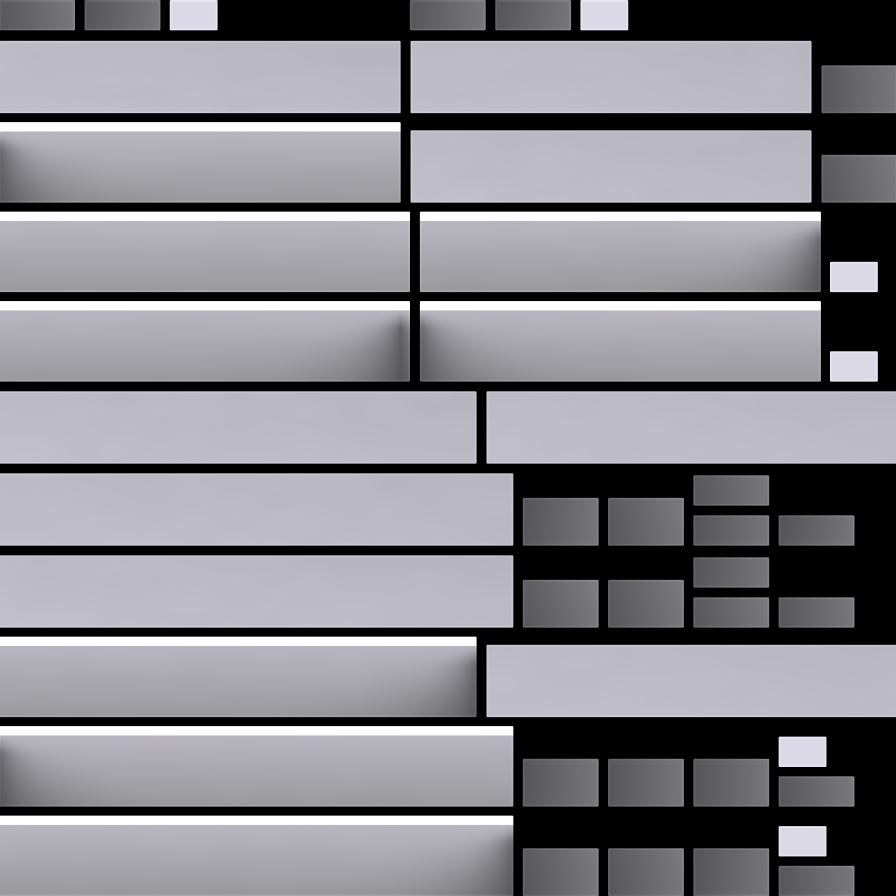
A Shadertoy shader for this background:

```glsl
// Rows of brushed grey panels, some lit from above, with small tiles on black.

const float GRID = 768.0; // design units along the canvas height
const float GAP = 8.5;

float hash(vec2 p) {
    vec3 q = fract(vec3(p.xyx) * 0.1031);
    q += dot(q, q.yzx + 33.33);
    return fract((q.x + q.y) * q.z);
}

float noise(vec2 p) {
    vec2 i = floor(p), f = fract(p);
    f *= f * (3.0 - 2.0 * f);
    return mix(mix(hash(i), hash(i + vec2(1, 0)), f.x),
               mix(hash(i + vec2(0, 1)), hash(i + vec2(1, 1)), f.x), f.y);
}

// Fills a slightly rounded box with a faint bright rim
void paintBox(inout vec3 col, vec2 p, vec2 lo, vec2 hi, vec3 tone) {
    vec2 q = abs(p - 0.5 * (lo + hi)) - 0.5 * (hi - lo) + 1.0;
    float d = length(max(q, 0.0)) + min(max(q.x, q.y), 0.0) - 1.0;
    tone += 0.05 * smoothstep(-2.2, -0.8, d);
    col = mix(col, tone, clamp(0.5 - d * iResolution.y / GRID, 0.0, 1.0));
}

// kind: 0 plain, 1 lit, 2 lit and shaded left, 3 shaded right, 4 shaded inside right
void paintPanel(inout vec3 col, vec2 p, float x0, float x1, float bottom, int kind) {
    vec2 lo = vec2(x0, bottom - (kind > 0 ? 69.0 : 62.0)), hi = vec2(x1, bottom);
    vec2 uv = (p - lo) / (hi - lo);
    float grain = 0.012 * (noise(p * vec2(0.03, 0.06)) - 0.5);
    vec3 tone = vec3(0.735, 0.728, 0.77) + 0.02 * (uv.y - uv.x) + grain;
    if (kind > 0) {
        float v = clamp((p.y - lo.y - 8.0) / 61.0, 0.0, 1.0);
        tone = mix(vec3(0.72, 0.71, 0.75), vec3(0.60, 0.60, 0.615), v) + grain;
        // Wedge of shade that widens downward from a top corner
        float d = kind == 2 ? p.x - x0 : x1 - p.x;
        if (kind == 4) d = abs(d - 8.0);
        float shade = exp(-max(d, 0.0) / (5.0 + 40.0 * v));
        if (kind > 1) tone *= 1.0 - 0.44 * shade * smoothstep(-0.05, 0.3, v);
        tone = mix(vec3(1.0), tone, smoothstep(7.4, 8.6, p.y - lo.y));
    }
    paintBox(col, p, lo, hi, tone);
}

void paintTile(inout vec3 col, vec2 p, float x, float bottom, float height) {
    vec2 lo = vec2(x, bottom - height), hi = vec2(x + 65.0, bottom);
    vec2 uv = (p - lo) / (hi - lo);
    float tilt = hash(floor(lo)) * 0.6 - 0.2;
    float light = 0.34 + 0.13 * uv.x + 0.07 * tilt * (1.0 - uv.y);
    paintBox(col, p, lo, hi, light * vec3(1.0, 0.99, 1.03));
}

void paintPaleTile(inout vec3 col, vec2 p, float x, float bottom) {
    paintBox(col, p, vec2(x, bottom - 26.0), vec2(x + 41.0, bottom), vec3(0.86, 0.85, 0.90));
}

void mainImage(out vec4 fragColor, in vec2 fragCoord) {
    // Design units, measured down from the top left
    vec2 p = vec2(fragCoord.x, iResolution.y - fragCoord.y) * GRID / iResolution.y;
    vec3 col = vec3(0.0, 0.0, 0.004);

    // Cropped tile groups along the top
    for (int i = 0; i < 3; i++) {
        float x = 352.0 * float(i) - 0.7;
        if (i == 2) break;
        paintTile(col, p, x, 26.0, 26.0);
        paintTile(col, p, x + 73.2, 26.0, 26.0);
        paintPaleTile(col, p, x + 146.2, 26.0);
    }

    // Per row: right end of the left panel, then panel kinds (-1 for none)
    float split[10] = float[](343.4, 343.4, 351.4, 351.4, 408.5, 440.0, 440.0, 408.5, 440.0, 440.0);
    int leftKind[10] = int[](0, 2, 1, 4, 0, 0, 0, 3, 2, 3);
    int rightKind[10] = int[](0, 0, 3, 2, 0, -1, -1, 0, -1, -1);

    float bottom = 97.0;
    for (int row = 0; row < 10; row++) {
        if (row > 0) bottom += leftKind[row] > 0 ? 76.7 : 70.3;
        float x = split[row] + GAP;
        paintPanel(col, p, leftKind[row] == 2 ? -1.0 : -9.0, split[row], bottom, leftKind[row]);

        if (rightKind[row] >= 0) {
            float end = row < 4 ? split[row] + 352.2 : GRID * 1.2;
            paintPanel(col, p, x, end, bottom, rightKind[row]);
            if (row < 2) paintTile(col, p, end + GAP, bottom, 41.0);
            else if (row < 4) paintPaleTile(col, p, end + 7.8, bottom);
        } else {
            // Four columns of tiles, some stacked two high
            bool upper = row < 7;
            for (int k = 0; k < 4; k++) {
                float tx = x + 73.1 * float(k) - 0.4;
                bool low = k == 3 || (k == 2 && upper);
                paintTile(col, p, tx, bottom, low ? 26.0 : 41.0);
                if (k == 2 && upper) paintTile(col, p, tx, bottom - 34.3, 26.0);
                if (k == 3 && !upper) paintPaleTile(col, p, tx, bottom - 34.0);
            }
        }
    }
    fragColor = vec4(col, 1.0);
}
```
